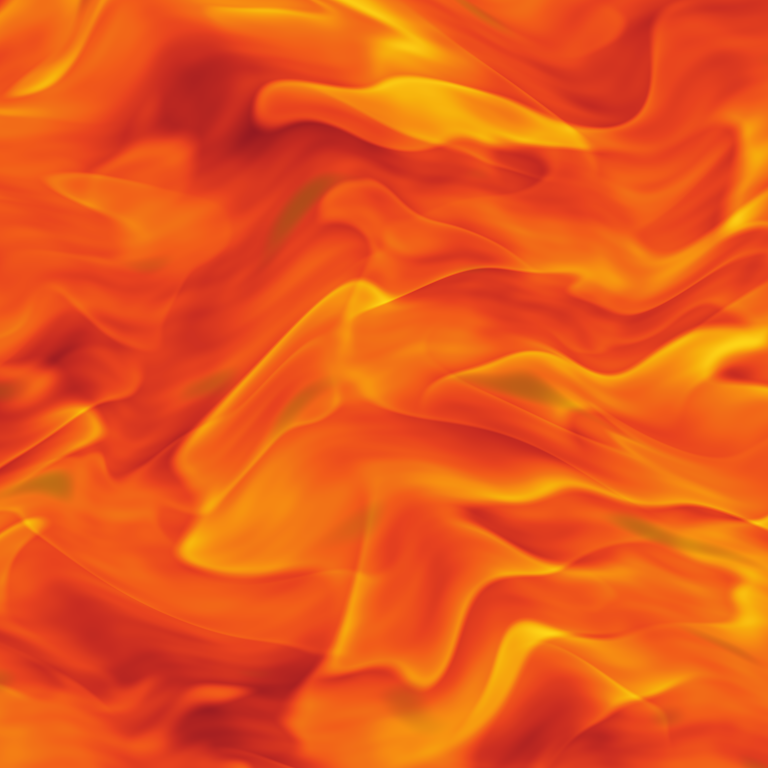
Write a Shadertoy shader that draws this texture.

```glsl
// Draws a wall of drifting fire: red embers, orange haze and thin yellow veils.

const int STOPS = 8;
const float HEAT[STOPS] = float[](-2.7, -1.6, -0.74, -0.05, 0.53, 1.08, 1.7, 2.7);
const vec3 FLAME[STOPS] = vec3[](
    vec3(0.56, 0.09, 0.13), vec3(0.78, 0.17, 0.13),
    vec3(0.91, 0.26, 0.12), vec3(0.95, 0.36, 0.10),
    vec3(0.95, 0.45, 0.09), vec3(0.97, 0.56, 0.07),
    vec3(0.97, 0.69, 0.05), vec3(1.00, 0.86, 0.10));
const vec3 SMOKE = vec3(0.56, 0.36, 0.08);

// Random unit gradient for a lattice cell
vec2 gradientAt(vec2 cell) {
    vec3 h = fract(cell.xyx * vec3(0.1031, 0.1030, 0.0973));
    h += dot(h, h.yzx + 33.33);
    float angle = 6.2832 * fract((h.x + h.y) * h.z);
    return vec2(cos(angle), sin(angle));
}

float gradientNoise(vec2 p) {
    vec2 i = floor(p), f = p - i;
    vec2 u = f * f * f * (f * (f * 6.0 - 15.0) + 10.0);
    vec2 e = vec2(1.0, 0.0);
    float bottom = mix(dot(gradientAt(i), f),
                       dot(gradientAt(i + e), f - e), u.x);
    float top = mix(dot(gradientAt(i + e.yx), f - e.yx),
                    dot(gradientAt(i + 1.0), f - 1.0), u.x);
    return mix(bottom, top, u.y);
}

float layeredNoise(vec2 p, int octaves, float gain) {
    float sum = 0.0, weight = 1.0;
    for (int i = 0; i < octaves; i++) {
        sum += weight * gradientNoise(p);
        p = mat2(1.9, 0.35, -0.35, 1.9) * p + 17.3;
        weight *= gain;
    }
    return sum;
}

// Layered sines bend the plane into folds
vec2 foldPlane(vec2 p, float strength) {
    float freq = 1.0;
    for (int i = 0; i < 4; i++) {
        float phase = 2.4 * float(i);
        p.y += strength / freq * sin(freq * (6.0 * p.x + 3.0 * p.y) + phase);
        p.x += 1.6 * strength / freq * sin(freq * (7.0 * p.y - 2.0 * p.x) + 1.7 * phase);
        freq *= 1.75;
    }
    return p;
}

// Bright crisp rim, soft glow on one side and shade on the other
float veil(float field, float rim, float glow) {
    float lit = exp(-max(field, 0.0) / glow);
    float shade = -0.35 * exp(-abs(field) / 0.12);
    return mix(shade, lit, smoothstep(-rim, rim, field));
}

// A slanted set of veils that fade in and out along their length
float veilLayer(vec2 p, float slope, vec2 scale, vec2 offset, float glow) {
    vec2 q = vec2(p.x, p.y - slope * p.x) * scale + offset;
    float field = layeredNoise(q, 3, 0.32) - 0.07;
    float presence = smoothstep(-0.22, 0.28, gradientNoise(p * vec2(3.1, 4.3) + offset.yx));
    return presence * veil(field, 0.04, glow);
}

vec3 flameColor(float heat) {
    vec3 color = FLAME[0];
    for (int i = 1; i < STOPS; i++) {
        float t = clamp((heat - HEAT[i - 1]) / (HEAT[i] - HEAT[i - 1]), 0.0, 1.0);
        color = mix(color, FLAME[i], t);
    }
    return color;
}

void mainImage(out vec4 fragColor, in vec2 fragCoord) {
    vec2 p = fragCoord / iResolution.y;
    vec2 q = foldPlane(p, 0.045);

    // Broad embers and haze
    float heat = 2.5 * layeredNoise(q * vec2(3.2, 5.2) + 4.7, 4, 0.5);

    // Bright veils, mostly level, some rising to the right
    heat += 2.3 * veilLayer(q, 0.05, vec2(2.0, 4.6), vec2(11.3, 2.6), 0.15);
    heat += 2.1 * veilLayer(q, 0.40, vec2(2.6, 5.4), vec2(31.7, 8.4), 0.10);
    heat += 1.2 * veilLayer(q, -0.30, vec2(3.0, 6.5), vec2(5.9, 23.1), 0.06);

    // Fine streaks along the flow
    vec2 flow = vec2(q.x, q.y - 0.12 * q.x);
    heat += 0.55 * layeredNoise(flow * vec2(4.0, 30.0) + 9.1, 2, 0.5);
    heat -= 0.4;

    // Rare wisps of olive smoke
    float smoke = smoothstep(0.36, 0.6, gradientNoise(q * vec2(6.0, 13.0) + 41.6));
    vec3 color = mix(flameColor(heat), SMOKE, 0.55 * smoke);
    fragColor = vec4(color, 1.0);
}
```
